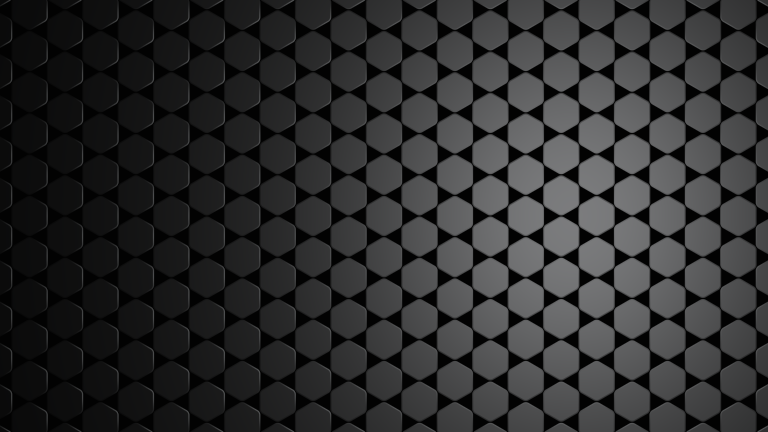
Reproduce this pattern procedurally as a WebGL 2 fragment shader.

```glsl
#version 300 es
precision highp float;
// Dark wall of rounded hexagonal tiles whose corners meet, leaving black triangles.
// Two interleaved rectangular lattices give the nearest tile; a distance function
// shapes it, and a point light right of the centre shades faces and thin bevels.

uniform vec2 u_resolution;
out vec4 outColor;

// All lengths are in canvas heights, measured from the canvas centre.
const vec2  CELL = vec2(0.1641, 0.0955);       // two columns wide, one tile high
const float APOTHEM = 0.0421;                  // centre to flat side
const float CORNER_RADIUS = 0.0135;
const float BEVEL_WIDTH = 0.0032;
const float BEVEL_SHADE = 0.35;                // darkening of the unlit bevel
const float GLINT_STRENGTH = 0.24;             // brightness of the lit bevel
const vec2  LIGHT_POS = vec2(0.44, 0.0);
const vec2  LIGHT_STRETCH = vec2(1.0, 0.88);
const float LIGHT_HEIGHT = 0.665;
const vec3  TILE_COLOR = vec3(0.482, 0.485, 0.491);
const vec3  GLINT_COLOR = vec3(0.97, 0.99, 1.0);
const vec3  GAP_COLOR = vec3(0.008);

// Offset from the centre of the nearest tile.
vec2 nearestTileOffset(vec2 p) {
    vec2 even = (fract(p / CELL + 0.5) - 0.5) * CELL;
    vec2 odd = (fract(p / CELL) - 0.5) * CELL;
    return dot(even, even) < dot(odd, odd) ? even : odd;
}

// Signed distance to a hexagon with upright left and right sides.
float hexagonDistance(vec2 p, float apothem) {
    const vec3 k = vec3(-0.866025, 0.5, 0.577350);
    p = abs(p.yx);
    p -= 2.0 * min(dot(k.xy, p), 0.0) * k.xy;
    p -= vec2(clamp(p.x, -k.z * apothem, k.z * apothem), apothem);
    return length(p) * sign(p.y);
}

float tileDistance(vec2 p) {
    return hexagonDistance(p, APOTHEM - CORNER_RADIUS) - CORNER_RADIUS;
}

void main() {
    vec2 p = (gl_FragCoord.xy - 0.5 * u_resolution) / u_resolution.y;
    float pixel = 1.0 / u_resolution.y;

    // Tile shape and its bevel band
    vec2 local = nearestTileOffset(p);
    float d = tileDistance(local);
    float tileMask = 1.0 - smoothstep(-0.7 * pixel, 0.7 * pixel, d);
    float bevel = smoothstep(-BEVEL_WIDTH - 0.5 * pixel, -0.3 * BEVEL_WIDTH, d);

    // Point light: cosine over squared distance
    vec2 toLight = LIGHT_POS - p;
    vec2 spread = toLight * LIGHT_STRETCH / LIGHT_HEIGHT;
    float falloff = pow(1.0 + dot(spread, spread), -1.5);
    vec3 color = TILE_COLOR * falloff;

    // Bevels facing the light glint at low angles, the others darken
    vec2 outward = local / max(length(local), 1e-4);
    float facing = dot(outward, toLight / max(length(toLight), 1e-4));
    float grazing = smoothstep(0.15, 0.95, length(toLight));
    float glint = pow(max(facing, 0.0), 3.0) * grazing * GLINT_STRENGTH;
    color *= 1.0 - BEVEL_SHADE * bevel * (0.6 - 0.4 * facing);
    color += GLINT_COLOR * glint * bevel;

    outColor = vec4(mix(GAP_COLOR, color, tileMask), 1.0);
}
```
